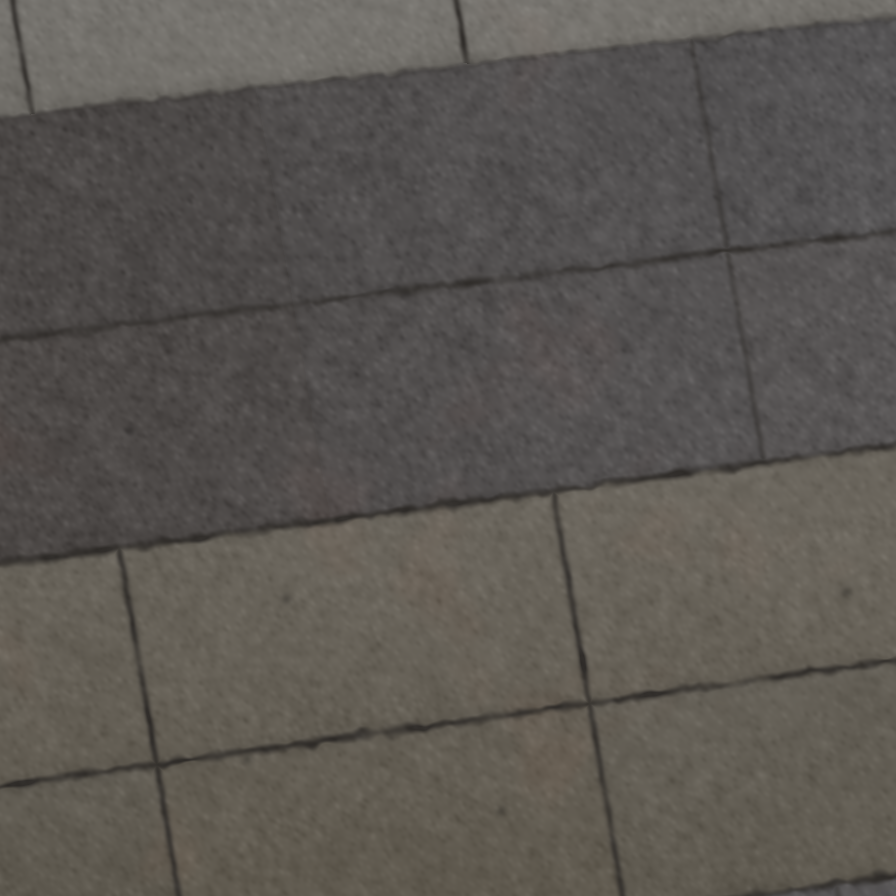
Reproduce this texture procedurally as a WebGL 2 fragment shader.

```glsl
#version 300 es
precision highp float;
// Slanted stone paving: paired courses of dark and pale slabs in running bond.
// A slightly converging row coordinate and a sheared column coordinate give
// the slabs; soft cellular specks give the grain, layered sines the stains.
uniform vec2 u_resolution;
out vec4 outColor;

vec2 hash2(vec2 p) {
  vec2 k = vec2(dot(p, vec2(127.1, 311.7)), dot(p, vec2(269.5, 183.3)));
  return fract(sin(k) * 43758.545);
}

// Soft light and dark specks, one scattered per cell, centred on zero
float specks(vec2 p) {
  vec2 cell = floor(p);
  float sum = 0.0;
  for (int j = -1; j <= 1; j++)
    for (int i = -1; i <= 1; i++) {
      vec2 id = cell + vec2(i, j);
      vec2 d = id + hash2(id) - p;
      sum += (hash2(id + 37.0).x - 0.5) * exp(-4.0 * dot(d, d));
    }
  return sum;
}

// Layered sines, roughly -1 to 1
float waves(vec2 p) {
  float sum = 0.0, amp = 0.5;
  for (int i = 0; i < 4; i++) {
    sum += amp * sin(p.x + 1.7 * sin(p.y * 0.8)) * cos(p.y + 1.3 * sin(p.x * 0.7));
    p = mat2(1.2, 1.5, -1.5, 1.2) * p + 2.3;
    amp *= 0.6;
  }
  return sum;
}

// Blurred joint profile; lengths are in canvas units
float joint(float dist, float width) {
  return exp(-dist * dist / (width * width));
}

void main() {
  vec2 uv = gl_FragCoord.xy / u_resolution;
  float down = 1.0 - uv.y;
  float ragged = 0.005 * specks(uv * 75.0) + 0.0008 * waves(uv * 40.0);

  // Courses, counted downward; dark and pale blend softly where they meet
  float r = (down + ragged - 0.130 + 0.112 * uv.x) / (0.2493 - 0.0097 * uv.x);
  float row = floor(r), rowPos = r - row;
  bool isDark = mod(row, 4.0) < 2.0;
  float darkness = smoothstep(-0.014, 0.014, 1.0 - abs(mod(r + 1.0, 4.0) - 2.0));

  // Slabs along each course; pale courses are shifted by half a slab
  float shift = isDark ? 0.269 : (row < 0.0 ? 0.014 : 0.028);
  float c = (uv.x - 0.172 * down + 0.4 * ragged - shift) / 0.495;
  float col = floor(c), colPos = c - col;
  vec2 slab = hash2(vec2(col, row) + 5.0);

  // Slab colour with tint per slab and warm stains
  vec3 pale = mix(vec3(0.37, 0.350, 0.310), vec3(0.468, 0.456, 0.434), uv.y);
  vec3 dark = mix(vec3(0.298, 0.284, 0.278), vec3(0.340, 0.332, 0.334), uv.x);
  vec3 color = mix(pale, dark, darkness);
  color += (slab.x - 0.5) * 0.012 + (slab.y - 0.5) * vec3(0.006, 0.0, -0.006);
  float stain = waves(uv * 9.0 + 4.0);
  color += 0.009 * stain;
  color += vec3(0.013, 0.0, -0.003) * smoothstep(0.3, 0.8, stain);

  // Short diagonal grain at three sizes
  vec2 streak = vec2(uv.x - uv.y, uv.x + uv.y) * 0.707;
  float grain = 0.044 * specks(streak * vec2(68.0, 105.0));
  grain += 0.056 * specks(streak * vec2(130.0, 190.0) + 9.0);
  grain += 0.022 * specks(streak * vec2(24.0, 32.0) + 4.0);
  color += grain * mix(0.9, 1.15, darkness);

  // A few small pits, one candidate in each coarse cell
  vec2 pitCell = floor(uv * 5.0);
  vec2 pitHash = hash2(pitCell + 11.0);
  float pitDist = length(fract(uv * 5.0) - 0.2 - 0.6 * pitHash) / 5.0;
  color *= 1.0 - 0.22 * step(0.85, hash2(pitCell + 71.0).x) * joint(pitDist, 0.006);

  // Worn pale rim below each course joint
  float rim = smoothstep(0.015, 0.04, rowPos) * (1.0 - smoothstep(0.04, 0.08, rowPos));
  color += 0.020 * rim * (0.5 + 0.5 * waves(uv * 24.0));

  // Joints: patchy between courses, fading leftward between dark slabs
  float across = min(rowPos, 1.0 - rowPos) * 0.243;
  float along = min(colPos, 1.0 - colPos) * 0.487;
  float patchy = specks(uv * 42.0 + 3.0);
  float course = floor(r + 0.5);
  float courseFade = 0.80;
  if (course == 0.0) courseFade = 0.30;
  if (course == 1.0) courseFade = 0.66;
  courseFade *= 1.0 + 1.1 * patchy;
  float slabFade = isDark ? mix(0.10, 0.42, smoothstep(0.35, 0.8, uv.x)) : 0.78;
  slabFade *= 1.0 + 0.7 * patchy;
  float courseWidth = 0.0048 + 0.004 * specks(uv * 60.0 + 5.0);
  float line = max(joint(across, courseWidth) * courseFade, joint(along, 0.0041) * slabFade);
  line = max(line, 0.12 * joint(across, 0.011));
  color = mix(color, vec3(0.190, 0.178, 0.166) + grain * 0.6, clamp(line, 0.0, 1.0));

  outColor = vec4(color, 1.0);
}
```
